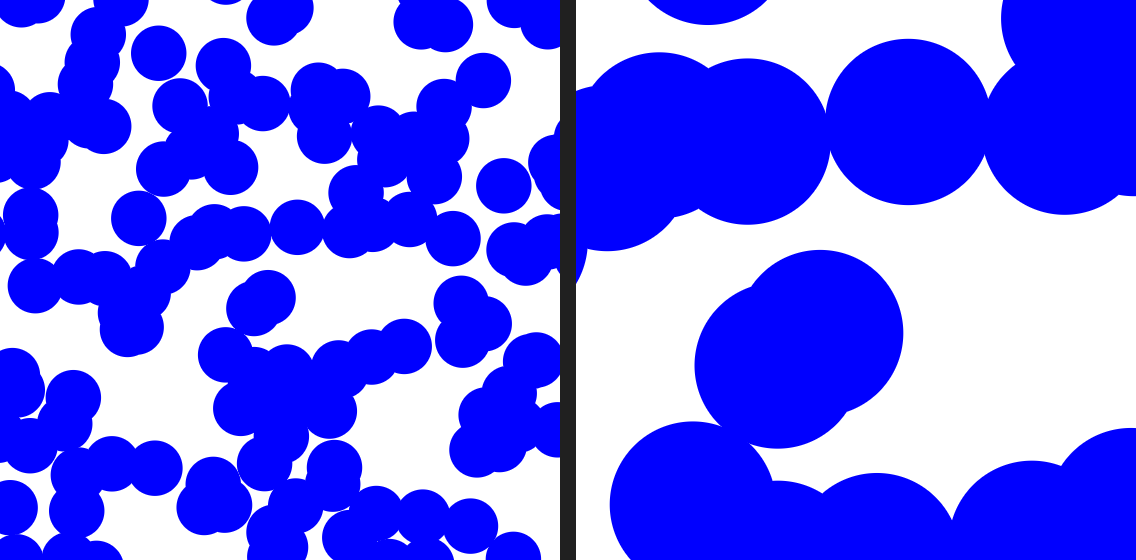
Left, the full canvas; right, a detail of the centre.
Give the GLSL for this pattern, as a WebGL 2 fragment shader.

```glsl
#version 300 es
precision highp float;
// Flat blue discs of one size scattered at random on white, merging where they overlap.
// Each coarse cell holds a fixed number of hashed centres, which keeps the covered
// share steady; the union is the minimum of the disc distances.

#define RADIUS 0.0495
#define CELLS 4.0
#define DISCS_PER_CELL 7
#define SEED 11
#define EDGE_PIXELS 1.0
#define DISC_COLOR vec3(0.0, 0.0, 1.0)
#define PAPER_COLOR vec3(1.0)

uniform vec2 u_resolution;
out vec4 fragColor;

// Integer hash (PCG, three lanes), giving two values in 0..1
vec2 hash2(ivec3 key) {
    uvec3 v = uvec3(key) * 1664525u + 1013904223u;
    v.x += v.y * v.z;
    v.y += v.z * v.x;
    v.z += v.x * v.y;
    v ^= v >> 16u;
    v.x += v.y * v.z;
    v.y += v.z * v.x;
    v.z += v.x * v.y;
    return vec2(v.xy >> 8u) / 16777216.0;
}

// Signed distance to the union of discs; the four nearest cells
// are enough because RADIUS is less than half a cell
float discField(vec2 p) {
    ivec2 corner = ivec2(floor(p * CELLS - 0.5));
    float nearest = 1.0;
    for (int y = 0; y < 2; y++) {
        for (int x = 0; x < 2; x++) {
            ivec2 cell = corner + ivec2(x, y);
            for (int i = 0; i < DISCS_PER_CELL; i++) {
                vec2 offset = hash2(ivec3(cell, i + SEED * DISCS_PER_CELL));
                vec2 center = (vec2(cell) + offset) / CELLS;
                nearest = min(nearest, distance(p, center) - RADIUS);
            }
        }
    }
    return nearest;
}

void main() {
    float side = min(u_resolution.x, u_resolution.y);
    vec2 p = gl_FragCoord.xy / side;

    // Distance to edge turned into pixel coverage
    float coverage = clamp(0.5 - discField(p) * side / EDGE_PIXELS, 0.0, 1.0);
    fragColor = vec4(mix(PAPER_COLOR, DISC_COLOR, coverage), 1.0);
}
```
